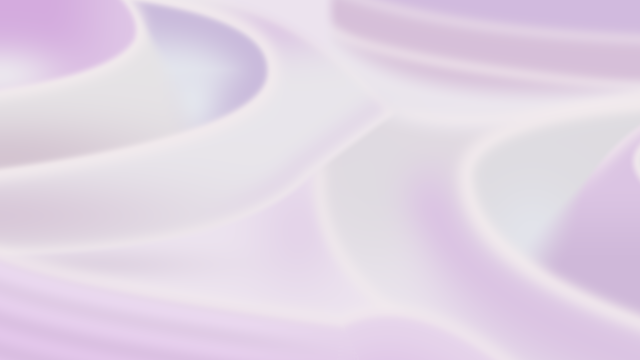
A Shadertoy shader for this background:

```glsl
// Pale lilac satin folds: curved ridges, hollow bowls and soft bands of light.

const vec3 PEARL = vec3(0.92, 0.90, 0.93);
const vec3 RIM   = vec3(0.95, 0.92, 0.93);
const vec3 GREY  = vec3(0.87, 0.86, 0.88);
const vec3 ICE   = vec3(0.89, 0.90, 0.93);
const vec3 ROSE  = vec3(0.84, 0.77, 0.84);
const vec3 LILAC = vec3(0.86, 0.77, 0.89);
const vec3 MAUVE = vec3(0.82, 0.73, 0.87);
const vec3 ORCHID = vec3(0.83, 0.67, 0.87);

// Quadratic curve: x = signed offset (positive left of travel), y = distance.
vec2 curve(vec2 p, vec2 a, vec2 b, vec2 c) {
    vec2 u = 2.0 * (b - a), w = a - 2.0 * b + c;
    float t = 0.0, best = 1e9;
    for (int i = 0; i <= 12; i++) {
        float s = float(i) / 12.0;
        vec2 r = a + s * (u + s * w) - p;
        if (dot(r, r) < best) { best = dot(r, r); t = s; }
    }
    for (int i = 0; i < 4; i++) {
        vec2 r = a + t * (u + t * w) - p, g = u + 2.0 * t * w;
        t = clamp(t - dot(r, g) / max(dot(g, g) + 2.0 * dot(r, w), 0.02), 0.0, 1.0);
    }
    vec2 v = p - a - t * (u + t * w), g = normalize(u + 2.0 * t * w);
    return vec2(g.x * v.y - g.y * v.x, length(v));
}

// Two joined curves, signed by the nearer one.
float hook(vec2 p, vec2 a, vec2 b, vec2 c, vec2 d, vec2 e) {
    vec2 m = curve(p, a, b, c), n = curve(p, c, d, e);
    return m.y < n.y ? m.x : n.x;
}

float glow(float d, float width) { return exp(-d * d / (width * width)); }
float blob(vec2 p, vec2 center, vec2 size) {
    vec2 q = (p - center) / size;
    return exp(-dot(q, q));
}
float cover(float d, float soft) { return smoothstep(-soft, soft, d); }

// Far bands at the upper right.
vec3 farBands(vec3 col, vec2 p) {
    float edge = curve(p, vec2(0.90, 0.93), vec2(1.08, 0.68), vec2(1.80, 0.75)).x;
    float low  = curve(p, vec2(0.88, 0.93), vec2(1.07, 0.82), vec2(1.80, 0.755)).x;
    float high = curve(p, vec2(0.95, 1.02), vec2(1.25, 0.91), vec2(1.80, 0.89)).x;
    vec3 band = mix(vec3(0.84, 0.75, 0.85), MAUVE, cover(high, 0.04));
    band = mix(band, RIM, 0.55 * glow(low, 0.022) + 0.4 * glow(high, 0.022));
    return mix(col, band, cover(edge - 0.01, 0.045));
}

// Centre valley, split by a pale crest, and the left slope above it.
vec3 valley(vec3 col, vec2 p) {
    float shelf = -curve(p, vec2(1.08, 0.70), vec2(1.30, 0.62), vec2(1.80, 0.74)).x;
    col = mix(col, vec3(0.87, 0.84, 0.87), 0.8 * cover(shelf - 0.03, 0.04) * smoothstep(0.1, 0.6, p.y));
    col = mix(col, RIM, 0.5 * glow(shelf, 0.02) * smoothstep(1.05, 1.15, p.x));
    col = mix(col, GREY, 0.7 * blob(p, vec2(1.03, 0.47), vec2(0.14, 0.20)));
    float crest = -curve(p, vec2(0.88, 0.53), vec2(0.86, 0.30), vec2(1.09, 0.12)).x;
    vec3 floorCol = mix(vec3(0.925, 0.89, 0.935), LILAC, 0.5 * blob(p, vec2(0.83, 0.36), vec2(0.13, 0.17)));
    floorCol = mix(floorCol, vec3(0.86, 0.81, 0.87), 0.8 * blob(p, vec2(0.25, 0.265), vec2(0.32, 0.045)));
    col = mix(col, floorCol, cover(crest, 0.025));
    return mix(col, RIM, 0.6 * glow(crest + 0.01, 0.025) * smoothstep(0.6, 0.5, p.y));
}

vec3 leftSlope(vec3 col, vec2 p) {
    float top = -curve(p, vec2(0.52, 1.02), vec2(0.84, 0.98), vec2(1.09, 0.69)).x;
    float foot = -hook(p, vec2(1.11, 0.695), vec2(0.95, 0.58), vec2(0.86, 0.51),
                       vec2(0.66, 0.30), vec2(-0.05, 0.29));
    vec3 face = mix(vec3(0.91, 0.90, 0.92), ROSE, 0.9 * blob(p, vec2(-0.05, 0.40), vec2(0.55, 0.11)));
    face = mix(face, LILAC, 0.9 * blob(p, vec2(0.78, 0.93), vec2(0.22, 0.09)));
    face = mix(face, LILAC, 0.35 * glow(foot - 0.04, 0.04) * smoothstep(0.5, 0.8, p.x));
    face = mix(face, RIM, 0.6 * glow(foot, 0.025));
    face = mix(face, RIM, 0.5 * glow(top, 0.02));
    return mix(col, face, cover(top, 0.02) * cover(foot, 0.012));
}

// Nested bowls at the upper left.
vec3 leftBowls(vec3 col, vec2 p) {
    float outer = -hook(p, vec2(0.36, 1.01), vec2(0.764, 0.954), vec2(0.752, 0.796),
                        vec2(0.741, 0.618), vec2(-0.03, 0.517));
    float inner = -hook(p, vec2(0.33, 1.02), vec2(0.40, 0.95), vec2(0.38, 0.89),
                        vec2(0.33, 0.79), vec2(-0.03, 0.74));
    float side = -curve(p, vec2(0.34, 1.02), vec2(0.44, 0.88), vec2(0.52, 0.66)).x;
    vec3 hollow = mix(vec3(0.79, 0.73, 0.86), ICE, smoothstep(0.03, 0.20, outer));
    hollow = mix(hollow, ICE, blob(p, vec2(0.53, 0.72), vec2(0.09, 0.12)));
    vec3 wall = mix(vec3(0.90, 0.89, 0.90), vec3(0.83, 0.77, 0.82), blob(p, vec2(0.02, 0.56), vec2(0.42, 0.11)));
    hollow = mix(hollow, wall, cover(side, mix(0.06, 0.015, smoothstep(0.65, 0.95, p.y))));
    col = mix(col, RIM, 0.8 * glow(outer, 0.03));
    col = mix(col, mix(hollow, RIM, 0.85 * glow(outer, 0.014)), cover(outer, 0.006));
    vec3 cup = mix(ORCHID, vec3(0.87, 0.77, 0.90), smoothstep(0.12, 0.38, p.x));
    cup = mix(cup, PEARL, blob(p, vec2(0.0, 0.79), vec2(0.19, 0.085)));
    col = mix(col, RIM, 0.8 * glow(inner, 0.028));
    return mix(col, mix(cup, RIM, 0.7 * glow(inner, 0.012)), cover(inner, 0.006));
}

// Nested bowls at the right.
vec3 rightBowls(vec3 col, vec2 p) {
    float outer = hook(p, vec2(1.80, 0.712), vec2(1.28, 0.67), vec2(1.295, 0.50),
                       vec2(1.31, 0.27), vec2(1.82, 0.09));
    float spread = mix(0.16, 0.085, smoothstep(0.0, 0.35, p.y));
    col = mix(col, LILAC, glow(outer + 0.10, spread) * smoothstep(0.62, 0.40, p.y));
    col = mix(col, RIM, 0.75 * glow(outer, 0.03));
    float nearWall = curve(p, vec2(1.80, 0.665), vec2(1.65, 0.58), vec2(1.50, 0.28)).x;
    float cup = curve(p, vec2(1.82, 0.63), vec2(1.70, 0.56), vec2(1.82, 0.46)).x;
    vec3 hollow = mix(GREY, ICE, 0.8 * blob(p, vec2(1.48, 0.34), vec2(0.13, 0.14)));
    vec3 wall = mix(LILAC, vec3(0.81, 0.72, 0.85), smoothstep(0.50, 0.25, p.y));
    wall = mix(wall, RIM, 0.7 * glow(nearWall, 0.03) * smoothstep(0.42, 0.60, p.y));
    wall = mix(wall, mix(RIM, GREY, smoothstep(0.0, 0.04, cup)), cover(cup, 0.015));
    hollow = mix(hollow, wall, cover(nearWall, mix(0.07, 0.01, smoothstep(0.30, 0.52, p.y))));
    hollow = mix(hollow, RIM, 0.85 * glow(outer, 0.028));
    return mix(col, hollow, cover(outer, 0.012));
}

// Near swell along the lower edge, with faint parallel ripples.
vec3 nearSwell(vec3 col, vec2 p) {
    float d = -hook(p, vec2(-0.05, 0.31), vec2(0.20, 0.20), vec2(0.95, 0.105),
                    vec2(1.15, 0.20), vec2(1.42, -0.02));
    vec3 face = mix(vec3(0.90, 0.83, 0.92), vec3(0.87, 0.76, 0.90), smoothstep(0.02, 0.22, d));
    face += 0.016 * sin(d * 75.0 - 1.5) * smoothstep(1.0, 0.6, p.x);
    col = mix(col, RIM, 0.6 * glow(d, 0.03));
    return mix(col, mix(face, RIM, 0.6 * glow(d, 0.02)), cover(d, 0.018));
}

void mainImage(out vec4 fragColor, in vec2 fragCoord) {
    vec2 p = fragCoord / iResolution.xy * vec2(16.0 / 9.0, 1.0);
    vec3 col = farBands(PEARL, p);
    col = valley(col, p);
    col = leftSlope(col, p);
    col = leftBowls(col, p);
    col = rightBowls(col, p);
    col = nearSwell(col, p);
    fragColor = vec4(col, 1.0);
}
```
